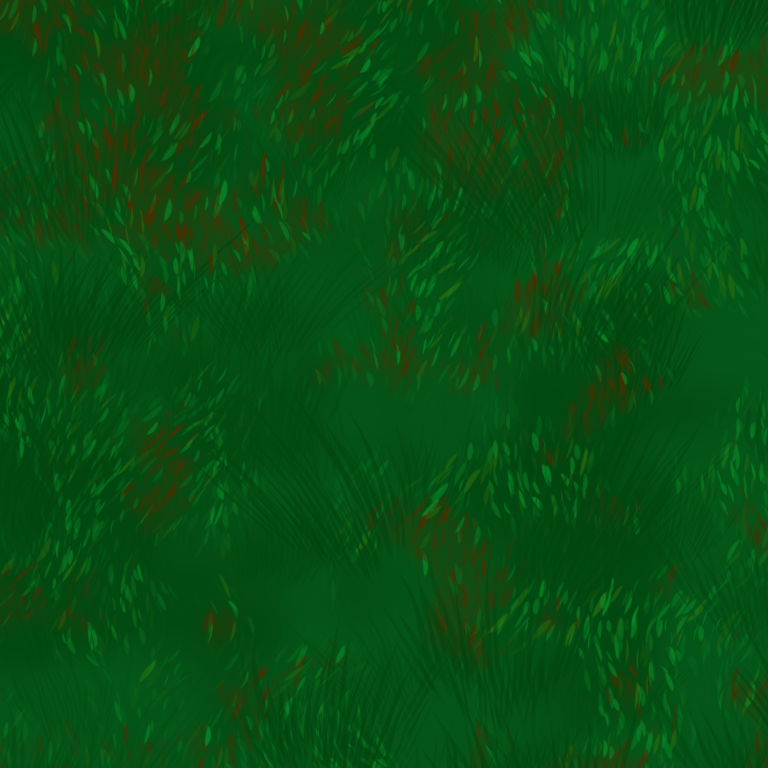
Write a WebGL 1 fragment shader that draws this texture.

```glsl
precision highp float;
uniform vec2 u_resolution;

#define GROUND vec3(0.015, 0.335, 0.095)
#define SHADE vec3(0.005, 0.255, 0.052)
#define BRIGHT vec3(0.03, 0.54, 0.15)
#define OLIVE vec3(0.16, 0.42, 0.05)
#define BROWN vec3(0.31, 0.17, 0.0)
#define TUFT_GRID 4.6
#define BLADES 7.0
#define BLADE_OPACITY 0.55
#define FLECK_GRID 42.0
#define FLECK_OPACITY 0.85

float hash(vec2 p) {
  vec3 q = fract(p.xyx * vec3(0.1031, 0.1030, 0.0973));
  q += dot(q, q.yzx + 33.33);
  return fract((q.x + q.y) * q.z);
}

float noise(vec2 p) {
  vec2 i = floor(p), f = fract(p);
  f = f * f * (3.0 - 2.0 * f);
  return mix(mix(hash(i), hash(i + vec2(1.0, 0.0)), f.x),
             mix(hash(i + vec2(0.0, 1.0)), hash(i + 1.0), f.x), f.y);
}

float fbm(vec2 p) {
  return 0.55 * noise(p) + 0.3 * noise(p * 2.1 + 17.0) + 0.15 * noise(p * 4.3 + 41.0);
}

// Coverage of one fan of tapered, curved blades rooted at the origin
float bladeFan(vec2 q, float lean, float curl, float count, float seed) {
  q.x -= lean * q.y + curl * q.y * q.y;
  float across = q.x / (0.27 + 0.32 * max(q.y, 0.0));
  float wobble = noise(vec2(across * 2.0 + seed, q.y * 2.5)) - 0.5;
  float strip = across * count + 1.6 * wobble;
  float id = floor(strip);
  float rnd = hash(vec2(id + 60.0, seed));
  float start = 0.16 * across * across + 0.3 * rnd * rnd;
  float len = (0.35 + 0.6 * hash(vec2(seed, id + 90.0))) * (1.0 - 0.35 * across * across);
  float t = (q.y - start) / max(len, 0.1);
  float width = 0.5 * (1.0 - t * t) * (0.6 + 0.4 * rnd);
  float side = 1.0 - smoothstep(width - 0.16, width, abs(strip - id - 0.5));
  float ends = smoothstep(0.0, 0.2, t) * (1.0 - smoothstep(0.85, 1.0, t));
  return side * ends * step(abs(id + 0.5), count) * (0.5 + 0.5 * hash(vec2(id, seed + 7.0)));
}

// Lays scattered tufts over a colour, the lower rows in front
vec3 paintTufts(vec3 col, vec2 p, float seed, float density, vec3 light) {
  p += seed * 3.17;
  vec2 cell = floor(p);
  for (int j = 0; j < 2; j++) {
    for (int i = -2; i < 3; i++) {
      vec2 c = cell + vec2(float(i), -float(j));
      float kind = hash(c + seed);
      vec2 root = c + 0.1 + 0.7 * vec2(hash(c + seed + 11.0), hash(c + seed + 23.0));
      float lean = (hash(c + seed + 37.0) - 0.5) * 1.1;
      float curl = (hash(c + seed + 53.0) - 0.5) * 0.7;
      float strength = smoothstep(1.0 - density, 1.25 - density, kind);
      vec3 tint = mix(SHADE, light, hash(c + seed + 71.0) * 0.6);
      for (int k = 0; k < 3; k++) {
        float n = float(k);
        float fan = bladeFan(p - root, lean + (n - 1.0) * 0.2, curl,
                             BLADES + 2.0 * n, kind * 50.0 + n * 9.0);
        col = mix(col, tint, fan * strength * BLADE_OPACITY);
      }
    }
  }
  return col;
}

// Dabs short bright and brown strokes inside noisy patches
vec3 paintFlecks(vec3 col, vec2 p, float grid, float seed, float opacity) {
  vec2 g = p * grid + seed;
  vec2 cell = floor(g);
  for (int j = -1; j < 2; j++) {
    for (int i = -1; i < 2; i++) {
      vec2 c = cell + vec2(float(i), float(j));
      vec2 place = (c - seed) / grid;
      float rnd = hash(c + 5.0), pick = hash(c + 19.0);
      vec2 d = g - c - vec2(hash(c + 31.0), hash(c + 47.0));
      float angle = (noise(place * 9.0 + 9.0) - 0.5) * 1.7 + (rnd - 0.5) * 0.6;
      float s = sin(angle), k = cos(angle);
      d = vec2(k * d.x - s * d.y, s * d.x + k * d.y);
      float t = d.y / (0.5 + 0.5 * rnd);
      d.x += (pick - 0.5) * 0.3 * t * t;
      float width = (0.07 + 0.13 * hash(c + 83.0)) * (1.0 - t * t);
      float shape = (1.0 - smoothstep(width - 0.08, width + 0.04, abs(d.x)))
                  * (1.0 - smoothstep(0.6, 1.0, abs(t)));
      float green = smoothstep(0.42, 0.66, fbm(place * 11.0 + 3.0));
      float brown = smoothstep(0.49, 0.64, fbm(place * 10.0 + 80.0));
      float isBrown = step(pick, brown * 0.8);
      vec3 tint = mix(mix(BRIGHT, OLIVE, step(0.8, rnd)), BROWN, isBrown);
      float amount = max(green, brown) * (0.2 + 0.8 * hash(c + 67.0));
      col = mix(col, tint, shape * amount * opacity);
    }
  }
  return col;
}

void main() {
  vec2 p = gl_FragCoord.xy / u_resolution;

  // Soft ground with a faint brown wash
  vec3 col = mix(GROUND, SHADE, 0.7 * smoothstep(0.38, 0.7, fbm(p * 4.0)));
  col = mix(col, BROWN, 0.25 * smoothstep(0.52, 0.7, fbm(p * 10.0 + 80.0)));

  // Grass from back to front
  col = paintTufts(col, p * TUFT_GRID * 1.4, 7.0, 0.9, GROUND * 1.12);
  col = paintFlecks(col, p, FLECK_GRID, 13.0, FLECK_OPACITY);
  col = paintTufts(col, p * TUFT_GRID, 29.0, 0.75, GROUND);
  col = paintFlecks(col, p, FLECK_GRID * 1.3, 101.0, FLECK_OPACITY * 0.75);
  col = paintTufts(col, p * TUFT_GRID * 0.95, 43.0, 0.5, SHADE * 1.1);

  gl_FragColor = vec4(col, 1.0);
}
```
